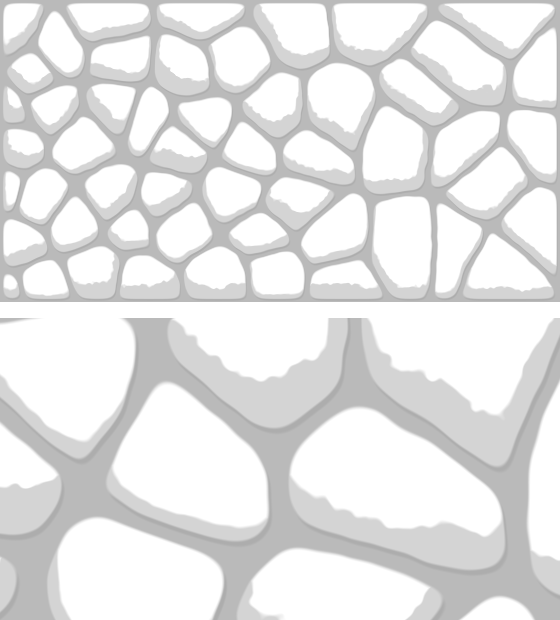
Top: the whole. Bottom: its middle third, enlarged.
This pattern is drawn by a WebGL 1 fragment shader. Its source:

```glsl
precision highp float;

// Dry-stone wall: rounded Voronoi cells set in flat grey mortar.
// Each stone has a white face with a ragged bevel below it, made by
// testing the same cell again at an offset, and a thin dark under-edge.

uniform vec2 u_resolution;

const float MORTAR = 0.73;
const float BEVEL = 0.83;
const float UNDER_EDGE = 0.68;
const float FACE = 1.0;

const float ROWS = 7.0;
const float COLUMN_DENSITY = 4.85;   // columns per canvas height
const float COLUMN_GROWTH = 1.25;    // stones widen to the right
const float JITTER = 0.62;
const float MISSING = 0.14;          // share of sites left out for larger stones
const float JOINT = 0.0085;          // half the mortar width
const float BORDER = 0.010;
const float ROUNDING = 75.0;         // higher gives sharper corners
const float WOBBLE = 0.012;
const float BEVEL_MIN = 0.012;
const float BEVEL_MAX = 0.052;
const vec2 UNDER_OFFSET = vec2(-0.003, 0.006);

vec2 hash2(vec2 p) {
  vec2 q = vec2(dot(p, vec2(127.1, 311.7)), dot(p, vec2(269.5, 183.3)));
  return fract(sin(q) * 43758.5453);
}

float noise(vec2 p) {
  vec2 i = floor(p), f = fract(p);
  f = f * f * (3.0 - 2.0 * f);
  float low = mix(hash2(i).x, hash2(i + vec2(1.0, 0.0)).x, f.x);
  float high = mix(hash2(i + vec2(0.0, 1.0)).x, hash2(i + 1.0).x, f.x);
  return mix(low, high, f.y);
}

vec2 wobble(vec2 p) {
  vec2 broad = vec2(noise(p * 9.0), noise(p * 9.0 + 31.0)) - 0.5;
  vec2 fine = vec2(noise(p * 32.0 + 7.0), noise(p * 32.0 + 53.0)) - 0.5;
  return p + WOBBLE * (2.0 * broad + 0.45 * fine);
}

// Grid size for a canvas of this width, in columns and rows.
vec2 gridSize(float width) {
  return vec2(floor(width * COLUMN_DENSITY + 0.5), ROWS);
}

bool hasSite(vec2 id, vec2 grid) {
  bool inside = all(greaterThanEqual(id, vec2(0.0))) && all(lessThan(id, grid));
  return inside && hash2(id + 17.0).x > MISSING;
}

// Staggered, jittered site of a grid cell in canvas units.
vec2 sitePosition(vec2 id, vec2 grid, float width) {
  float stagger = 0.5 * mod(id.y, 2.0) - 0.25;
  vec2 cell = id + 0.5 + JITTER * (hash2(id) - 0.5);
  vec2 uv = vec2(cell.x + stagger, cell.y) / grid;
  return vec2(width * pow(max(uv.x, 0.001), COLUMN_GROWTH), uv.y);
}

vec2 nearestCell(vec2 p, vec2 grid, float width) {
  float u = pow(clamp(p.x / width, 0.0, 1.0), 1.0 / COLUMN_GROWTH);
  vec2 base = floor(vec2(u, p.y) * grid);
  vec2 best = base;
  float bestDistance = 1e3;
  for (int y = -2; y <= 2; y++) {
    for (int x = -2; x <= 2; x++) {
      vec2 id = base + vec2(float(x), float(y));
      float d = distance(p, sitePosition(id, grid, width));
      if (hasSite(id, grid) && d < bestDistance) {
        bestDistance = d;
        best = id;
      }
    }
  }
  return best;
}

// Smooth minimum of the distances to all sides; positive inside the stone.
float stoneDepth(vec2 p, vec2 cell, vec2 grid, float width) {
  vec2 q = wobble(p);
  vec2 site = sitePosition(cell, grid, width);
  vec2 nearSide = p - BORDER + JOINT;
  vec2 farSide = vec2(width, 1.0) - p - BORDER + JOINT;
  vec2 sides = exp(-ROUNDING * nearSide) + exp(-ROUNDING * farSide);
  float sum = sides.x + sides.y;
  for (int y = -2; y <= 2; y++) {
    for (int x = -2; x <= 2; x++) {
      vec2 id = cell + vec2(float(x), float(y));
      if ((x != 0 || y != 0) && hasSite(id, grid)) {
        vec2 other = sitePosition(id, grid, width);
        float d = dot(0.5 * (site + other) - q, normalize(other - site));
        sum += exp(-ROUNDING * d);
      }
    }
  }
  return -log(sum) / ROUNDING - JOINT;
}

void main() {
  vec2 p = gl_FragCoord.xy / u_resolution.y;
  float width = u_resolution.x / u_resolution.y;
  float soft = max(0.8 / u_resolution.y, 0.0015);
  vec2 grid = gridSize(width);
  vec2 cell = nearestCell(wobble(p), grid, width);

  // Bevel drop varies by stone and along its ragged upper edge.
  vec2 trait = hash2(cell + 41.0);
  float ragged = 0.55 + 0.65 * noise(p * 18.0) + 0.25 * noise(p * 85.0);
  float drop = mix(BEVEL_MIN, BEVEL_MAX, trait.x) * ragged;
  vec2 bevelOffset = drop * vec2(trait.y - 0.5, -1.0);

  float body = stoneDepth(p, cell, grid, width);
  float under = stoneDepth(p + UNDER_OFFSET, cell, grid, width);
  float face = min(body - 0.001, stoneDepth(p + bevelOffset, cell, grid, width));

  // Layers from back to front.
  float shade = mix(MORTAR, UNDER_EDGE, smoothstep(-soft, soft, under));
  shade = mix(shade, BEVEL, smoothstep(-soft, soft, body));
  shade = mix(shade, FACE, smoothstep(-soft, 1.5 * soft, face));
  gl_FragColor = vec4(vec3(shade), 1.0);
}
```
